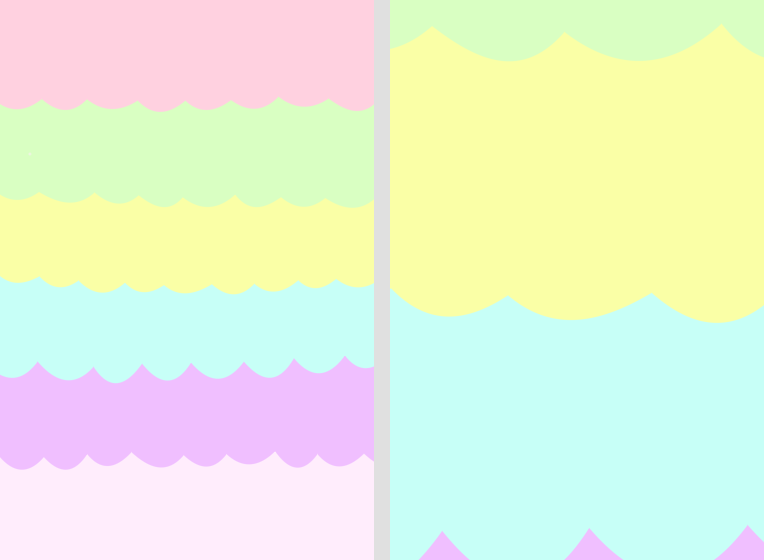
Left, the full canvas; right, a detail of the centre.
A WebGL 2 fragment shader for this pattern:

```glsl
#version 300 es
precision highp float;

// Six flat pastel bands stacked down the canvas, each ending in a hand-drawn
// scalloped hem. Every hem is a row of sagging arcs hung between hash-jittered
// cusps, on a base line that may tilt or bow.

uniform vec2 u_resolution;
out vec4 fragColor;

const int HEMS = 5;

// Band colours from top to bottom.
const vec3 BANDS[6] = vec3[6](
  vec3(1.00, 0.82, 0.88),   // pink
  vec3(0.85, 1.00, 0.76),   // green
  vec3(0.98, 1.00, 0.65),   // yellow
  vec3(0.78, 1.00, 0.97),   // aqua
  vec3(0.94, 0.75, 1.00),   // lilac
  vec3(1.00, 0.93, 0.99));  // pale rose

// Per hem: cusp height, arc width, first cusp, arc sag.
const vec4 HEM_SHAPE[HEMS] = vec4[HEMS](
  vec4(0.8236, 0.1280, -0.0200, 0.0182),
  vec4(0.6517, 0.1275,  0.1150, 0.0176),
  vec4(0.5000, 0.1152,  0.1025, 0.0169),
  vec4(0.3555, 0.1367,  0.1016, 0.0286),
  vec4(0.1888, 0.1240,  0.1090, 0.0234));

// Per hem: rise from left to right, drop at the middle.
const vec2 HEM_BEND[HEMS] = vec2[HEMS](
  vec2( 0.000, 0.000),
  vec2(-0.008, 0.005),
  vec2(-0.008, 0.020),
  vec2( 0.015, 0.004),
  vec2( 0.004, 0.000));

// Integer hash of a cusp index and a seed, giving -1 to 1.
float hash(float index, int seed) {
  uint h = uint(int(index) + 64) * 747796405u + uint(seed) * 2891336453u;
  h = (h ^ (h >> 16)) * 2246822519u;
  h = (h ^ (h >> 13)) * 3266489917u;
  h ^= h >> 16;
  return float(h >> 8) / 8388608.0 - 1.0;
}

// Cusp position (in arcs) and height offset (in sags).
vec2 cusp(float index, int seed) {
  return vec2(index + 0.09 * hash(index, seed), 0.25 * hash(index, seed + 1));
}

// Height of a scalloped hem at x.
float hemHeight(float x, vec4 shape, vec2 bend, int seed) {
  float u = (x - shape.z) / shape.y;
  float i = floor(u);
  i += step(cusp(i + 1.0, seed).x, u) - step(u, cusp(i, seed).x);

  // Lopsided arc between the two neighbouring cusps.
  vec2 left = cusp(i, seed);
  vec2 right = cusp(i + 1.0, seed);
  float t = clamp((u - left.x) / (right.x - left.x), 0.0, 1.0);
  float skewed = t + 0.25 * hash(i, seed + 2) * t * (1.0 - t);
  float depth = 1.0 + 0.15 * hash(i, seed + 3);
  float arc = mix(left.y, right.y, t) - depth * 4.0 * skewed * (1.0 - skewed);

  float line = bend.x * (x - 0.5) - bend.y * (4.0 * x * (1.0 - x) - 0.667);
  return shape.x + line + shape.w * arc;
}

// Smooth coverage of the side where d is positive, about one pixel wide.
float coverage(float d) {
  float pixel = max(length(vec2(dFdx(d), dFdy(d))), 1e-6);
  return smoothstep(-0.75, 0.75, d / pixel);
}

void main() {
  vec2 p = gl_FragCoord.xy / u_resolution;

  // Paint each lower band below its hem.
  vec3 color = BANDS[0];
  for (int i = 0; i < HEMS; i++) {
    float hem = hemHeight(p.x, HEM_SHAPE[i], HEM_BEND[i], 17 + 10 * i);
    color = mix(color, BANDS[i + 1], coverage(hem - p.y));
  }

  // Faint stray speck of paint on the green band.
  vec2 offset = (p - vec2(0.080, 0.725)) * vec2(0.667, 1.0);
  float speck = 1.0 - smoothstep(0.001, 0.004, length(offset));
  color = mix(color, BANDS[5], 0.5 * speck);

  fragColor = vec4(color, 1.0);
}
```
